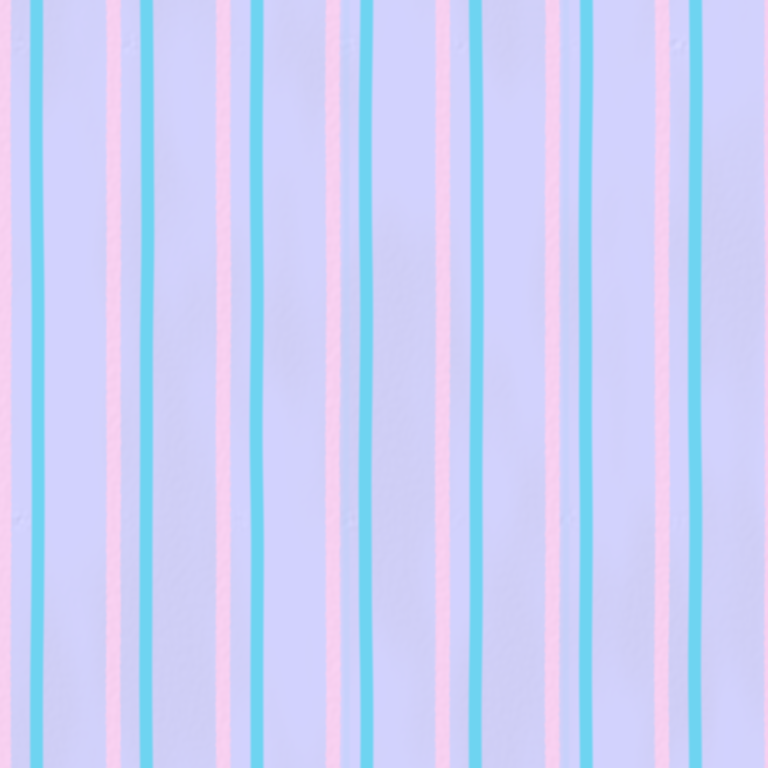
Reproduce this pattern procedurally as a three.js fragment shader.

```glsl
// Seven repeats of a pink and a cyan vertical stripe on softly worn lavender.
varying vec2 vUv;

const float REPEATS = 7.0;

vec2 gradientAt(vec2 cell, vec2 period) {
  cell = mod(cell, period);
  float angle = 6.2832 * fract(sin(dot(cell, vec2(27.17, 61.73))) * 4375.85);
  return vec2(cos(angle), sin(angle));
}

// Gradient noise that wraps after a whole number of cells
float noise(vec2 p, vec2 period) {
  vec2 i = floor(p), f = fract(p);
  vec2 w = f * f * f * (f * (f * 6.0 - 15.0) + 10.0);
  vec2 e = vec2(1.0, 0.0);
  float a = dot(gradientAt(i, period), f);
  float b = dot(gradientAt(i + e.xy, period), f - e.xy);
  float c = dot(gradientAt(i + e.yx, period), f - e.yx);
  float d = dot(gradientAt(i + e.xx, period), f - e.xx);
  return mix(mix(a, b, w.x), mix(c, d, w.x), w.y);
}

float tiledNoise(vec2 uv, vec2 cells) {
  return noise(uv * cells, cells);
}

// Soft-edged stripe, centred at a fraction of each repeat
float stripe(float center, float halfWidth, float wobble, float grain) {
  float u = vUv.x * REPEATS - center + 0.5;
  float sway = wobble * noise(vec2(floor(u) + center, vUv.y * 4.0), vec2(REPEATS, 4.0));
  float dist = abs((fract(u) - 0.5) / REPEATS + sway) + grain;
  return 1.0 - smoothstep(halfWidth - 0.0027, halfWidth + 0.0027, dist);
}

// Small dents beside the pink stripes, in two rows
float dentMask() {
  float x = (fract(vUv.x * REPEATS) - 0.19) / REPEATS;
  float row = floor(vUv.x * REPEATS);
  float mask = 0.0;
  for (int i = 0; i < 2; i++) {
    float y = vUv.y - (i == 0 ? 0.941 : 0.322);
    float strength = 0.6 + 0.4 * sin(row * 2.4 + float(i) * 1.7);
    mask += strength * exp(-dot(vec2(x, y), vec2(x, y)) / 0.00016);
  }
  return mask;
}

void main() {
  vec3 lavender = vec3(0.825, 0.825, 0.995);
  vec3 greyLavender = vec3(0.812, 0.808, 0.962);
  vec3 pink = vec3(0.97, 0.815, 0.942);
  vec3 cyan = vec3(0.43, 0.83, 0.945);

  // Broad patches of wear, stretched along the stripes
  float patches = tiledNoise(vUv, vec2(7.0, 3.0)) + 0.5 * tiledNoise(vUv, vec2(23.0, 7.0));
  float wear = smoothstep(-0.35, 0.5, patches);
  vec3 color = mix(lavender, greyLavender, wear);

  // Fine relief, lit from the upper left
  vec2 cells = vec2(110.0, 90.0);
  float relief = tiledNoise(vUv, cells) - tiledNoise(vUv + vec2(-0.003, 0.003), cells);
  color += relief * (0.008 * wear + 0.06 * dentMask());

  // Faint blue line in two of the repeats
  float repeatId = floor(vUv.x * REPEATS);
  float lined = (repeatId == 3.0 || repeatId == 5.0) ? 1.0 : 0.0;
  color = mix(color, vec3(0.74, 0.82, 0.98), 0.45 * lined * stripe(0.158, 0.004, 0.001, 0.0));

  // Main stripes
  float grain = 0.0012 * tiledNoise(vUv, vec2(150.0));
  color = mix(color, pink + 0.015 * relief, stripe(0.035, 0.0093, 0.002, grain));
  color = mix(color, cyan, stripe(0.339, 0.0083, 0.003, 0.0));

  gl_FragColor = vec4(color, 1.0);
}
```
